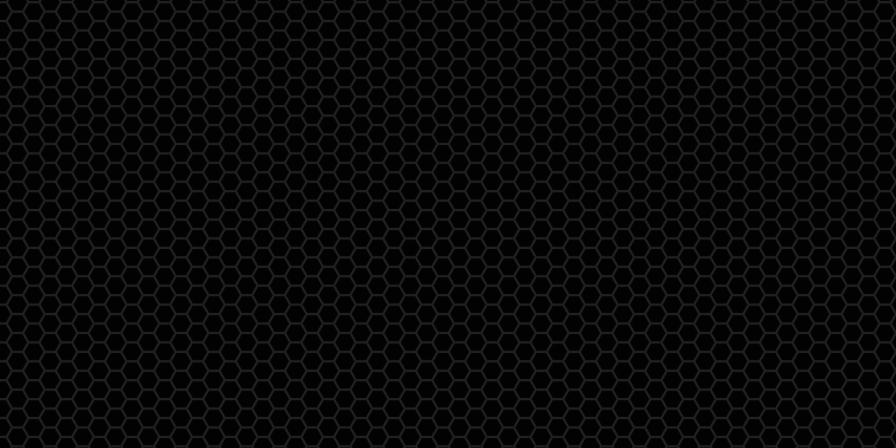
This pattern is drawn by a Shadertoy shader. Its source:

```glsl
const float ROWS = 23.7;
const float SQRT3 = 1.7320508;
const vec2 FIRST_CELL = vec2(0.039, 0.953);
const float LINE_WIDTH = 0.116;
const vec3 CELL_COLOR = vec3(0.007);
const vec3 RIM_COLOR = vec3(0.02);
const vec3 LINE_COLOR = vec3(0.125, 0.125, 0.132);

// Offset from the nearest centre of a flat-topped hexagon lattice
vec2 hexOffset(vec2 p) {
    vec2 period = vec2(SQRT3, 1.0);
    vec2 a = mod(p + 0.5 * period, period) - 0.5 * period;
    vec2 b = mod(p, period) - 0.5 * period;
    return dot(a, a) < dot(b, b) ? a : b;
}

// Distance inward from the border of a hexagon of unit height
float hexBorder(vec2 p) {
    p = abs(p);
    return 0.5 - max(p.y, dot(p, vec2(0.5 * SQRT3, 0.5)));
}

// Antialiased coverage of a line centred on the border
float lineMask(float dist, float width, float pixel) {
    return clamp((0.5 * width - dist) / pixel + 0.5, 0.0, 1.0);
}

vec3 hexMesh(vec2 p, float pixel) {
    float border = hexBorder(hexOffset(p));
    // Faint inner rim around each dark cell
    vec3 color = mix(RIM_COLOR, CELL_COLOR, smoothstep(0.05, 0.16, border));
    return mix(color, LINE_COLOR, lineMask(border, LINE_WIDTH, pixel));
}

void mainImage(out vec4 fragColor, in vec2 fragCoord) {
    vec2 uv = fragCoord / iResolution.y;
    float pixel = ROWS / iResolution.y;
    fragColor = vec4(hexMesh((uv - FIRST_CELL) * ROWS, pixel), 1.0);
}
```
